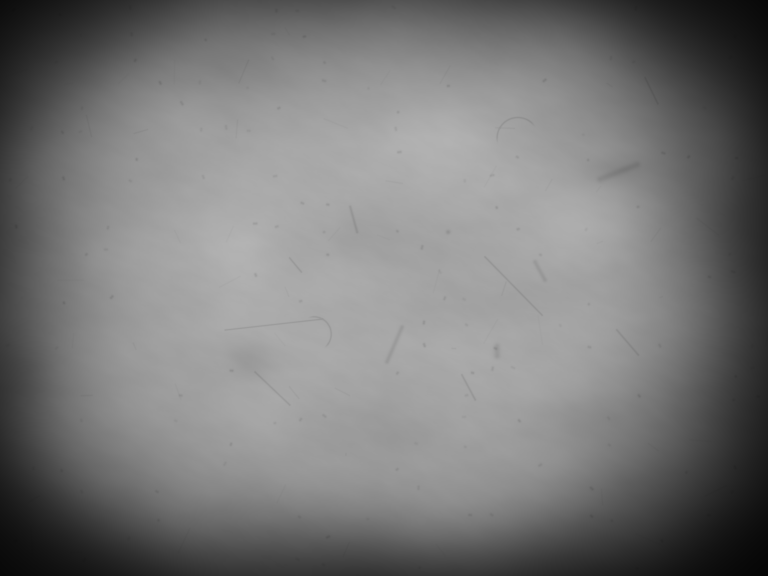
Reproduce this texture procedurally as a Shadertoy shader.

```glsl
// Worn grey film plate: a soft rounded vignette over a pale, cloudy surface.
// A logistic falloff shapes the light, Gaussian patches and gradient noise
// mottle it, then placed and scattered scratches and dust specks darken it.

const float PLATE_LIGHT = 0.66;                  // brightness at the middle
const vec2  VIGNETTE_CENTER = vec2(0.482, 0.52); // in 0..1 canvas units
const vec2  VIGNETTE_RADII = vec2(0.482, 0.505);
const float VIGNETTE_POWER = 2.8;                // superellipse squareness
const float VIGNETTE_EDGE = 0.94;                // radius of half brightness
const float VIGNETTE_STEEPNESS = 8.5;
const float EDGE_WOBBLE = 0.045;
const float CLOUD_AMOUNT = 0.035;
const float GRAIN_AMOUNT = 0.010;
const float SCRATCH_DEPTH = 0.055;
const float SPECK_DEPTH = 0.07;

// Soft patches: center and radii in canvas units, then their light change
const int PATCHES = 12;
const vec4 PATCH_SHAPE[PATCHES] = vec4[](
    vec4(0.573, 0.757, 0.070, 0.065), vec4(0.770, 0.610, 0.090, 0.055),
    vec4(0.310, 0.560, 0.045, 0.110), vec4(0.490, 0.575, 0.110, 0.045),
    vec4(0.326, 0.375, 0.030, 0.032), vec4(0.480, 0.253, 0.085, 0.060),
    vec4(0.770, 0.270, 0.080, 0.040), vec4(0.800, 0.705, 0.038, 0.022),
    vec4(0.300, 0.870, 0.100, 0.045), vec4(0.020, 0.350, 0.045, 0.065),
    vec4(0.040, 0.520, 0.040, 0.070), vec4(0.940, 0.740, 0.040, 0.090));
const float PATCH_LIGHT[PATCHES] = float[](
    0.040, 0.035, 0.025, -0.030, -0.055, -0.050,
    -0.040, -0.040, -0.040, -0.080, 0.035, 0.035);

// Main scratches: end points in units of canvas height, then half widths
const int SCRATCHES = 12;
const vec4 SCRATCH_ENDS[SCRATCHES] = vec4[](
    vec4(0.842, 0.554, 0.941, 0.453), vec4(0.608, 0.641, 0.620, 0.597),
    vec4(0.698, 0.432, 0.672, 0.372), vec4(1.071, 0.427, 1.108, 0.384),
    vec4(1.120, 0.865, 1.142, 0.820), vec4(0.443, 0.354, 0.503, 0.297),
    vec4(1.042, 0.689, 1.106, 0.714), vec4(0.503, 0.552, 0.523, 0.528),
    vec4(0.929, 0.545, 0.946, 0.514), vec4(0.802, 0.349, 0.825, 0.306),
    vec4(0.863, 0.399, 0.863, 0.382), vec4(0.391, 0.427, 0.560, 0.446));
const float SCRATCH_WIDTH[SCRATCHES] = float[](
    0.0018, 0.0025, 0.0040, 0.0020, 0.0018, 0.0018,
    0.0060, 0.0018, 0.0040, 0.0020, 0.0055, 0.0015);

vec2 hash2(vec2 cell) {
    vec3 h = fract(cell.xyx * vec3(0.1031, 0.1030, 0.0973));
    h += dot(h, h.yzx + 33.33);
    return fract((h.xx + h.yz) * h.zy);
}

float cornerSlope(vec2 cell, vec2 offset) {
    float angle = 6.2832 * hash2(cell).x;
    return dot(vec2(cos(angle), sin(angle)), offset);
}

float gradientNoise(vec2 p) {
    vec2 i = floor(p), f = fract(p);
    vec2 w = f * f * f * (f * (f * 6.0 - 15.0) + 10.0);
    vec2 e = vec2(1.0, 0.0);
    return mix(mix(cornerSlope(i, f), cornerSlope(i + e, f - e), w.x),
               mix(cornerSlope(i + e.yx, f - e.yx), cornerSlope(i + 1.0, f - 1.0), w.x), w.y);
}

float clouds(vec2 p) {
    float sum = 0.0, weight = 1.0;
    for (int i = 0; i < 4; i++) {
        sum += weight * gradientNoise(p);
        p = mat2(1.6, 1.2, -1.2, 1.6) * p + 7.3;
        weight *= 0.5;
    }
    return sum;
}

float softDisc(float d, float width) { return exp(-d * d / (width * width)); }

float segmentDistance(vec2 p, vec2 a, vec2 b) {
    vec2 ab = b - a;
    return length(p - a - ab * clamp(dot(p - a, ab) / dot(ab, ab), 0.0, 1.0));
}

float arcMark(vec2 p, vec2 center, float radius, float facing) {
    vec2 q = p - center;
    float along = dot(q, vec2(cos(facing), sin(facing))) / max(length(q), 1e-4);
    return softDisc(length(q) - radius, 0.0017) * smoothstep(0.1, 0.5, along);
}

// Scattered marks: one short scratch or round speck per grid cell
float scatter(vec2 p, float cells, float reach, float width, float share) {
    vec2 cell = floor(p * cells);
    vec2 spot = hash2(cell + 17.0), kind = hash2(cell + 91.0);
    vec2 center = (cell + mix(vec2(0.3), vec2(0.7), spot)) / cells;
    float angle = 6.2832 * kind.x;
    vec2 arm = (reach * spot.y + 1e-4) * vec2(cos(angle), sin(angle));
    float mark = softDisc(segmentDistance(p, center - arm, center + arm), width);
    return mark * step(kind.y, share) * (0.4 + 0.6 * spot.x);
}

void mainImage(out vec4 fragColor, in vec2 fragCoord) {
    vec2 uv = fragCoord / iResolution.xy;
    vec2 p = fragCoord / iResolution.y;

    // Rounded vignette with an uneven rim
    vec2 q = pow(abs(uv - VIGNETTE_CENTER) / VIGNETTE_RADII, vec2(VIGNETTE_POWER));
    float radius = pow(q.x + q.y, 1.0 / VIGNETTE_POWER) + EDGE_WOBBLE * gradientNoise(p * 4.0 + 3.0);
    float falloff = 1.0 / (1.0 + exp((radius - VIGNETTE_EDGE) * VIGNETTE_STEEPNESS));

    // Cloudy surface
    float light = PLATE_LIGHT + CLOUD_AMOUNT * clouds(p * vec2(3.5, 5.0));
    light += GRAIN_AMOUNT * clouds(mat2(0.9, 0.4, -0.4, 0.9) * p * vec2(18.0, 45.0));
    for (int i = 0; i < PATCHES; i++)
        light += PATCH_LIGHT[i] * softDisc(length((uv - PATCH_SHAPE[i].xy) / PATCH_SHAPE[i].zw), 1.0);

    // Scratches, curls and dust
    float scratch = arcMark(p, vec2(0.545, 0.420), 0.030, 0.5) + arcMark(p, vec2(0.899, 0.760), 0.036, 2.0);
    for (int i = 0; i < SCRATCHES; i++)
        scratch += softDisc(segmentDistance(p, SCRATCH_ENDS[i].xy, SCRATCH_ENDS[i].zw), SCRATCH_WIDTH[i]);
    scratch += 0.5 * scatter(p, 11.0, 0.025, 0.0016, 0.45);
    float speck = scatter(p, 24.0, 0.002, 0.0025, 0.18) + softDisc(length(p - vec2(0.778, 0.597)), 0.004);
    light -= SCRATCH_DEPTH * min(scratch, 1.0) + SPECK_DEPTH * speck;

    fragColor = vec4(vec3(clamp(light * falloff, 0.0, 1.0)), 1.0);
}
```
